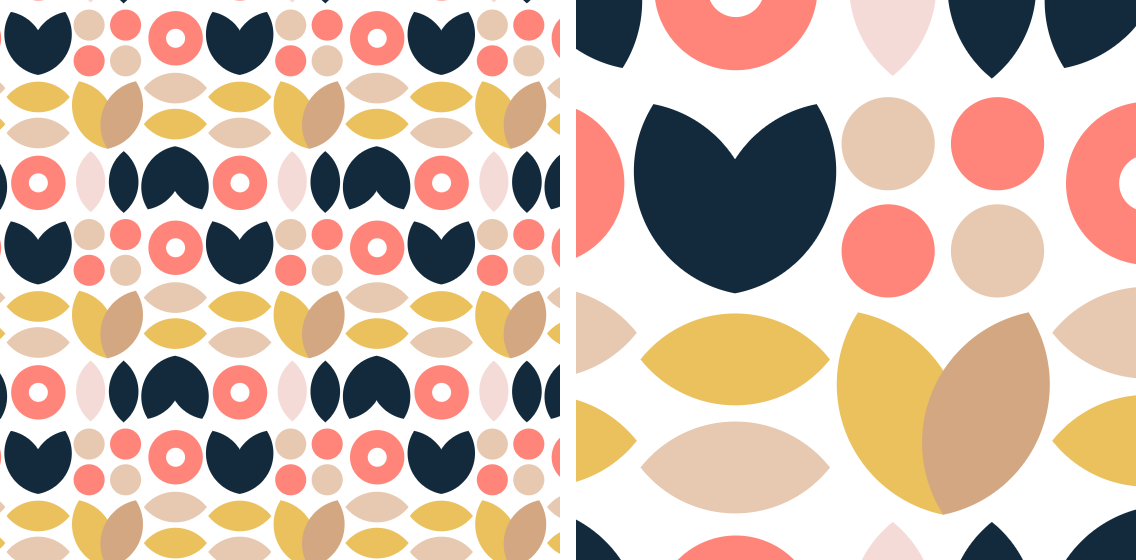
Left: the whole. Right: its middle third, enlarged.
Give the GLSL for this pattern, as a Shadertoy shader.

```glsl
// Retro floral tiling: tulips, dots, rings and leaves in three staggered rows.
// Every motif is a signed distance shape, wrapped around its own anchor in the
// repeating tile, so motifs may overhang the tile border without being cut.

const float CANVAS = 7.68;               // canvas height in pattern units
const vec2 TILE = vec2(2.765, 2.873);    // size of one repeat

const vec3 WHITE = vec3(1.0);
const vec3 NAVY  = vec3(0.075, 0.165, 0.24);
const vec3 CORAL = vec3(1.0, 0.522, 0.478);
const vec3 GOLD  = vec3(0.918, 0.757, 0.365);
const vec3 BEIGE = vec3(0.906, 0.784, 0.69);
const vec3 TAN   = vec3(0.827, 0.655, 0.506);
const vec3 BLUSH = vec3(0.961, 0.859, 0.843);

// Offset from the nearest repeat of an anchor point
vec2 around(vec2 p, vec2 anchor) {
    return mod(p - anchor + 0.5 * TILE, TILE) - 0.5 * TILE;
}

// Upright pointed leaf: the overlap of two equal circles
float leaf(vec2 p, float halfLength, float halfWidth) {
    p = abs(p);
    float radius = (halfLength * halfLength + halfWidth * halfWidth) / (2.0 * halfWidth);
    float shift = radius - halfWidth;
    bool beyondTip = (p.y - halfLength) * shift > p.x * halfLength;
    return beyondTip ? length(p - vec2(0.0, halfLength))
                     : length(p + vec2(shift, 0.0)) - radius;
}

// Leaf running from the origin to a tip
float petal(vec2 p, vec2 tip, float halfWidth) {
    vec2 axis = normalize(tip);
    p -= 0.5 * tip;
    return leaf(vec2(p.x * axis.y - p.y * axis.x, dot(p, axis)),
                0.5 * length(tip), halfWidth);
}

// Two mirrored petals sharing a base at the origin
float tulip(vec2 p) {
    return petal(vec2(abs(p.x), p.y), vec2(0.373, -0.865), 0.25);
}

float ring(vec2 p, float inner, float outer) {
    return abs(length(p) - 0.5 * (inner + outer)) - 0.5 * (outer - inner);
}

vec3 paint(vec3 under, vec3 ink, float dist, float pixel) {
    return mix(under, ink, clamp(0.5 - dist / pixel, 0.0, 1.0));
}

// Two horizontal leaves, one above the other
vec3 leafPair(vec3 under, vec2 p, vec3 upper, vec3 lower, float pixel) {
    float dist = leaf(vec2(abs(p.y) - 0.247, p.x), 0.433, 0.21);
    return paint(under, p.y < 0.0 ? upper : lower, dist, pixel);
}

// Four dots in a square, coloured along the diagonals
vec3 dotSquare(vec3 under, vec2 p, float pixel) {
    float dist = length(abs(p) - vec2(0.25, 0.245)) - 0.213;
    return paint(under, p.x * p.y > 0.0 ? BEIGE : CORAL, dist, pixel);
}

// Open flower with the right petal laid over the left one
vec3 twoToneFlower(vec3 under, vec2 p, float pixel) {
    vec2 tip = vec2(0.39, -0.925);
    vec3 color = paint(under, GOLD, petal(vec2(-p.x, p.y), tip, 0.265), pixel);
    return paint(color, TAN, petal(p, tip, 0.265), pixel);
}

void mainImage(out vec4 fragColor, in vec2 fragCoord) {
    float pixel = CANVAS / iResolution.y;
    vec2 p = vec2(fragCoord.x, iResolution.y - fragCoord.y) * pixel;  // y runs down
    vec3 color = WHITE;

    // Top row: tulip, dots, ring
    color = paint(color, NAVY, tulip(around(p, vec2(0.522, 1.028))), pixel);
    color = dotSquare(color, around(p, vec2(1.472, 0.589)), pixel);
    color = paint(color, CORAL, ring(around(p, vec2(2.408, 0.525)), 0.13, 0.373), pixel);

    // Middle row: leaves, two-tone flower, leaves
    color = leafPair(color, around(p, vec2(0.523, 1.577)), GOLD, BEIGE, pixel);
    color = twoToneFlower(color, around(p, vec2(1.474, 2.04)), pixel);
    color = leafPair(color, around(p, vec2(2.405, 1.455)), BEIGE, GOLD, pixel);

    // Bottom row: ring, upright leaves, inverted tulip
    color = paint(color, CORAL, ring(around(p, vec2(0.526, 2.508)), 0.13, 0.373), pixel);
    color = paint(color, BLUSH, leaf(around(p, vec2(1.243, 2.49)), 0.417, 0.2), pixel);
    color = paint(color, NAVY, leaf(around(p, vec2(1.696, 2.496)), 0.423, 0.203), pixel);
    vec2 inverted = around(p, vec2(2.4, 2.006));
    color = paint(color, NAVY, tulip(vec2(inverted.x, -inverted.y)), pixel);

    fragColor = vec4(color, 1.0);
}
```
